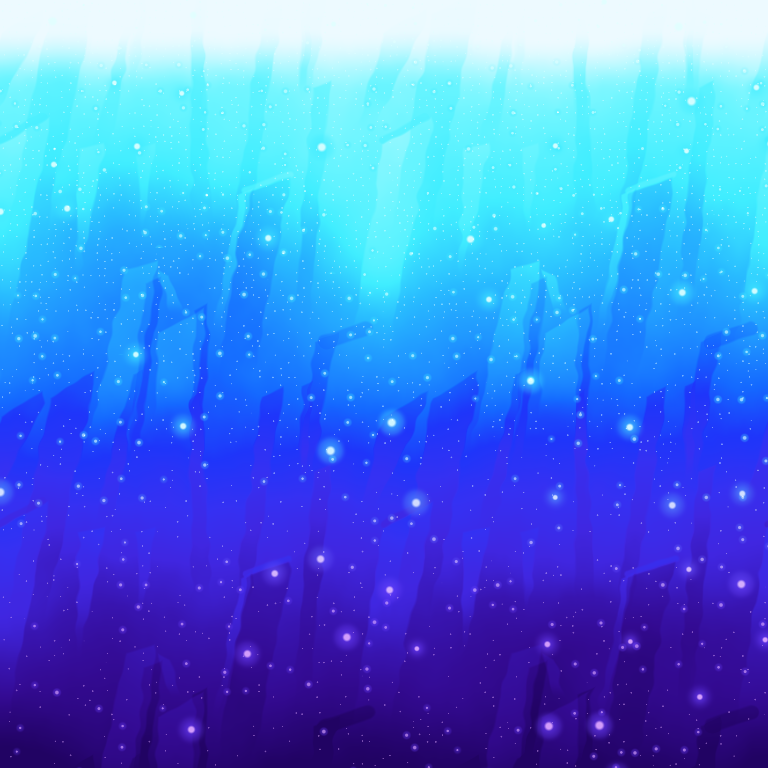
This background is drawn by a WebGL 1 fragment shader. Its source:

```glsl
precision highp float;
// Tiled crystal shards under a white-to-cyan-to-violet sky with glowing stars.
uniform vec2 u_resolution;

float hash(vec2 p) {
  vec3 q = fract(vec3(p.xyx) * 0.1031);
  q += dot(q, q.yzx + 33.33);
  return fract((q.x + q.y) * q.z);
}

float noise(vec2 p) {
  vec2 i = floor(p), f = fract(p);
  f = f * f * (3.0 - 2.0 * f);
  return mix(mix(hash(i), hash(i + vec2(1.0, 0.0)), f.x),
             mix(hash(i + vec2(0.0, 1.0)), hash(i + 1.0), f.x), f.y);
}

float fbm(vec2 p) {
  float sum = 0.0, gain = 0.5;
  for (int i = 0; i < 5; i++) {
    sum += gain * noise(p);
    p = p * 2.03 + 17.0;
    gain *= 0.5;
  }
  return sum;
}

vec3 ramp(vec3 below, vec3 above, float lo, float hi, float h) {
  return mix(below, above, clamp((h - lo) / (hi - lo), 0.0, 1.0));
}

// Sky colour by height, from deep violet up to pale cyan.
vec3 skyColor(float h) {
  vec3 c = ramp(vec3(0.13, 0.01, 0.39), vec3(0.20, 0.04, 0.57), 0.0, 0.11, h);
  c = ramp(c, vec3(0.22, 0.08, 0.69), 0.11, 0.2, h);
  c = ramp(c, vec3(0.25, 0.15, 0.88), 0.2, 0.28, h);
  c = ramp(c, vec3(0.21, 0.19, 0.95), 0.28, 0.36, h);
  c = ramp(c, vec3(0.12, 0.21, 0.98), 0.36, 0.43, h);
  c = ramp(c, vec3(0.08, 0.41, 1.0), 0.43, 0.5, h);
  c = ramp(c, vec3(0.12, 0.57, 1.0), 0.5, 0.57, h);
  c = ramp(c, vec3(0.16, 0.74, 1.0), 0.57, 0.66, h);
  c = ramp(c, vec3(0.25, 0.93, 1.0), 0.66, 0.75, h);
  c = ramp(c, vec3(0.42, 0.96, 1.0), 0.75, 0.86, h);
  return ramp(c, vec3(0.68, 0.98, 1.0), 0.86, 0.96, h);
}

// Offset from a centre inside the repeating unit tile.
vec2 wrapOffset(vec2 p, vec2 center) {
  return fract(p - center + 0.5) - 0.5;
}

// Tapered blade with a slanted cap, fading out towards its foot.
float shard(vec2 p, vec2 top, vec2 foot, vec2 halfWidths, float slant) {
  vec2 mid = 0.5 * (top + foot);
  vec2 q = wrapOffset(p, mid) + mid;
  float t = clamp((top.y - q.y) / (top.y - foot.y), 0.0, 1.0);
  float side = abs(q.x - mix(top.x, foot.x, t)) - mix(halfWidths.x, halfWidths.y, t);
  float cap = q.y - top.y - slant * (q.x - top.x);
  return (1.0 - smoothstep(-0.004, 0.004, max(side, cap))) * (1.0 - smoothstep(0.55, 1.0, t));
}

float bar(vec2 p, vec2 a, vec2 b, float radius) {
  vec2 mid = 0.5 * (a + b), q = wrapOffset(p, mid) + mid - a, ab = b - a;
  float d = length(q - ab * clamp(dot(q, ab) / dot(ab, ab), 0.0, 1.0));
  return 1.0 - smoothstep(radius - 0.004, radius + 0.004, d);
}

float lightShards(vec2 p) {
  float m = shard(p, vec2(0.065, 0.66), vec2(-0.04, 0.08), vec2(0.06, 0.05), 0.55);
  m += shard(p, vec2(0.37, 0.31), vec2(0.28, -0.19), vec2(0.036, 0.06), 0.3);
  m += shard(p, vec2(0.425, 0.29), vec2(0.46, 0.18), vec2(0.014, 0.016), -0.5);
  m += shard(p, vec2(0.475, 0.165), vec2(0.45, -0.1), vec2(0.058, 0.05), 0.55);
  m += shard(p, vec2(0.64, 0.5), vec2(0.56, 0.12), vec2(0.014, 0.008), 0.5);
  m += shard(p, vec2(0.24, 0.62), vec2(0.20, 0.27), vec2(0.034, 0.003), 0.2);
  m += 0.6 * shard(p, vec2(0.38, 0.62), vec2(0.37, 0.39), vec2(0.022, 0.003), 0.3);
  return m + bar(p, vec2(0.64, 0.505), vec2(0.755, 0.545), 0.008);
}

float darkShards(vec2 p) {
  float m = shard(p, vec2(0.70, 0.52), vec2(0.61, 0.0), vec2(0.055, 0.045), 0.35);
  m += shard(p, vec2(0.357, 1.03), vec2(0.26, 0.6), vec2(0.01, 0.022), 0.5);
  m += shard(p, vec2(0.51, 0.97), vec2(0.525, 0.4), vec2(0.012, 0.026), 1.0);
  m += shard(p, vec2(0.525, 0.2), vec2(0.505, -0.36), vec2(0.018, 0.016), 0.5);
  m += shard(p, vec2(0.71, 0.98), vec2(0.62, 0.36), vec2(0.026, 0.018), 0.5);
  m += shard(p, vec2(0.84, 0.78), vec2(0.78, 0.14), vec2(0.022, 0.02), 0.4);
  m += shard(p, vec2(0.19, 1.0), vec2(0.06, 0.35), vec2(0.055, 0.05), 0.6);
  m += shard(p, vec2(1.06, 0.95), vec2(0.95, 0.66), vec2(0.05, 0.02), 0.6);
  m += shard(p, vec2(0.40, 0.27), vec2(0.34, -0.25), vec2(0.022, 0.01), 0.4);
  m += shard(p, vec2(0.80, 1.0), vec2(0.79, 0.74), vec2(0.012, 0.01), 0.5);
  m += shard(p, vec2(0.85, 0.12), vec2(0.79, -0.28), vec2(0.027, 0.014), 0.4);
  m += bar(p, vec2(0.85, 0.11), vec2(0.955, 0.145), 0.018);
  return min(m + bar(p, vec2(0.0, 0.635), vec2(0.11, 0.695), 0.009), 1.3);
}

// One randomly placed star per grid cell: x is the core, y is the halo.
vec2 stars(vec2 uv, float cells, float radius, float density) {
  vec2 id = floor(uv * cells);
  vec2 center = 0.25 + 0.5 * vec2(hash(id + 3.7), hash(id + 41.3));
  float d = length(fract(uv * cells) - center) / cells;
  float size = radius * mix(0.55, 1.0, hash(id + 71.9));
  float lit = step(hash(id + 113.1), density);
  float halo = exp(-d * d / (size * size * 5.0)) * (1.0 - smoothstep(0.15, 0.25, d * cells));
  return lit * vec2(1.0 - smoothstep(size * 0.4, size, d), halo);
}

float blob(vec2 uv, vec2 center, vec2 radii) {
  vec2 d = (uv - center) / radii;
  return exp(-dot(d, d));
}

void main() {
  vec2 uv = gl_FragCoord.xy / u_resolution;
  vec2 tile = uv * 2.0 + vec2((noise(uv * 55.0) - 0.5) * 0.014, 0.0);

  // Clouds and crystals shift the height at which the sky is sampled.
  float cloud = fbm(uv * vec2(7.0, 5.0)) - 0.48;
  float shift = 0.11 * cloud + 0.05 * lightShards(tile) - 0.045 * darkShards(tile);
  shift += 0.08 * blob(uv, vec2(0.49, 0.67), vec2(0.09, 0.17));
  shift -= 0.06 * blob(uv, vec2(0.22, 0.66), vec2(0.15, 0.10));
  shift -= 0.06 * blob(uv, vec2(0.80, 0.17), vec2(0.20, 0.06));
  vec3 color = skyColor(uv.y + shift);

  // White haze along the upper edge.
  color = mix(color, vec3(0.95, 0.98, 1.0), 0.93 * smoothstep(0.88, 0.955, uv.y + 0.15 * shift));

  // Fine dust, small stars and a few large glows.
  float upper = smoothstep(0.3, 0.75, uv.y);
  vec2 dust = stars(uv, 105.0, 0.0017, 0.12 + 0.45 * upper);
  vec2 small = stars(uv + 0.37, 37.0, 0.0034, 0.16 + 0.14 * upper);
  vec2 large = stars(uv + 0.61, 11.0, 0.0075, 0.34);
  vec3 haloColor = mix(vec3(0.42, 0.25, 1.0), vec3(0.25, 0.92, 1.0), smoothstep(0.2, 0.5, uv.y));
  vec3 coreColor = mix(vec3(0.88, 0.66, 1.0), vec3(0.88, 1.0, 1.0), smoothstep(0.15, 0.45, uv.y));
  color = mix(color, haloColor, min(0.4 * small.y + 0.65 * large.y, 1.0) * (1.0 - smoothstep(0.85, 0.95, uv.y)));
  color = mix(color, coreColor, min(0.45 * dust.x + 0.6 * small.x + 0.9 * large.x, 1.0));
  gl_FragColor = vec4(color, 1.0);
}
```
